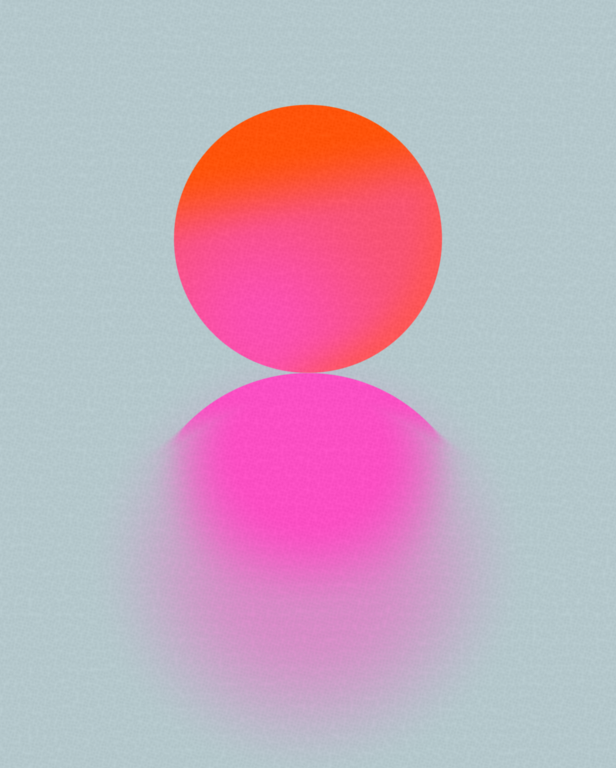
Reproduce this background procedurally as a Shadertoy shader.

```glsl
const vec3 MIST = vec3(0.708, 0.783, 0.800);
const vec3 MAGENTA = vec3(0.985, 0.310, 0.765);
const vec3 HOT_PINK = vec3(0.985, 0.315, 0.690);
const vec3 ROSE = vec3(0.975, 0.330, 0.450);
const vec3 CORAL = vec3(1.000, 0.340, 0.300);
const vec3 ORANGE = vec3(1.000, 0.325, 0.040);

// Lengths are fractions of the canvas height, with x = 0 on the middle axis
const vec2 SUN_CENTER = vec2(0.0, 0.689);
const float SUN_RADIUS = 0.1745;
const vec2 DOME_CENTER = vec2(0.0, 0.293);
const float DOME_RADIUS = 0.2213;
const vec2 CORE_CENTER = vec2(0.0, 0.414);
const vec2 HALO_CENTER = vec2(0.0, 0.271);
const float HALO_STRENGTH = 0.5;
const float GRAIN_CELLS = 210.0;
const float GRAIN_STRENGTH = 0.035;
const float WEAVE_FREQUENCY = 950.0;
const float WEAVE_STRENGTH = 0.006;

vec2 hash2(vec2 cell) {
    vec3 h = fract(cell.xyx * vec3(0.1031, 0.1030, 0.0973));
    h += dot(h, h.yzx + 33.33);
    return fract((h.xx + h.yz) * h.zy);
}

// Distance to the nearest jittered point, roughly centred on zero
float cellularGrain(vec2 p) {
    vec2 cell = floor(p), local = fract(p);
    float nearest = 2.0;
    for (int y = -1; y <= 1; y++) {
        for (int x = -1; x <= 1; x++) {
            vec2 offset = vec2(x, y);
            nearest = min(nearest, length(offset + hash2(cell + offset + 500.0) - local));
        }
    }
    return nearest - 0.45;
}

float weave(vec2 p) {
    vec2 w = p * WEAVE_FREQUENCY;
    return sin(w.x + 0.6 * w.y) * sin(w.y - 0.6 * w.x) + 0.4 * sin(0.37 * w.y + sin(0.11 * w.x));
}

// 1 within the inner radius, fading to 0 at the outer radius
float softDisc(float dist, float inner, float outer) {
    return 1.0 - smoothstep(inner, outer, dist);
}

vec3 sunColor(vec2 q) {
    vec3 color = mix(HOT_PINK, ROSE, smoothstep(0.05, 1.25, length(q - vec2(-0.35, -0.65))));
    float rim = smoothstep(0.65, 1.05, length(q)) * smoothstep(0.2, 0.9, dot(q, vec2(0.86, -0.51)));
    color = mix(color, CORAL, 0.8 * rim);
    return mix(color, ORANGE, smoothstep(0.08, 0.72, q.y - 0.2 * q.x));
}

// Pink coverage: crisp dome on top, dissolving downward into a wide halo
float glowAmount(vec2 p, float pixel) {
    float softness = mix(pixel, 0.08, smoothstep(0.45, 0.33, p.y));
    float dome = softDisc(length(p - DOME_CENTER) - DOME_RADIUS, -softness, softness);
    float core = softDisc(length(p - CORE_CENTER), 0.09, 0.22);
    core = max(core, smoothstep(0.38, 0.48, p.y)) * dome;
    float halo = HALO_STRENGTH * softDisc(length(p - HALO_CENTER), 0.08, 0.29);
    return 1.0 - (1.0 - core) * (1.0 - halo);
}

void mainImage(out vec4 fragColor, in vec2 fragCoord) {
    vec2 p = (fragCoord - vec2(0.5 * iResolution.x, 0.0)) / iResolution.y;
    float pixel = 1.0 / iResolution.y;
    float grain = cellularGrain(p * GRAIN_CELLS);

    // Background and lower glow, with grain breaking up the soft fade
    float glow = glowAmount(p, pixel);
    glow = clamp(glow + 0.25 * grain * glow * (1.0 - glow), 0.0, 1.0);
    vec3 color = mix(MIST, MAGENTA, glow);

    // Upper disc
    vec2 toSun = p - SUN_CENTER;
    float sun = softDisc(length(toSun) - SUN_RADIUS, -pixel, pixel);
    color = mix(color, sunColor(toSun / SUN_RADIUS), sun);

    // Paper texture
    color += GRAIN_STRENGTH * grain + WEAVE_STRENGTH * weave(p);
    fragColor = vec4(clamp(color, 0.0, 1.0), 1.0);
}
```
